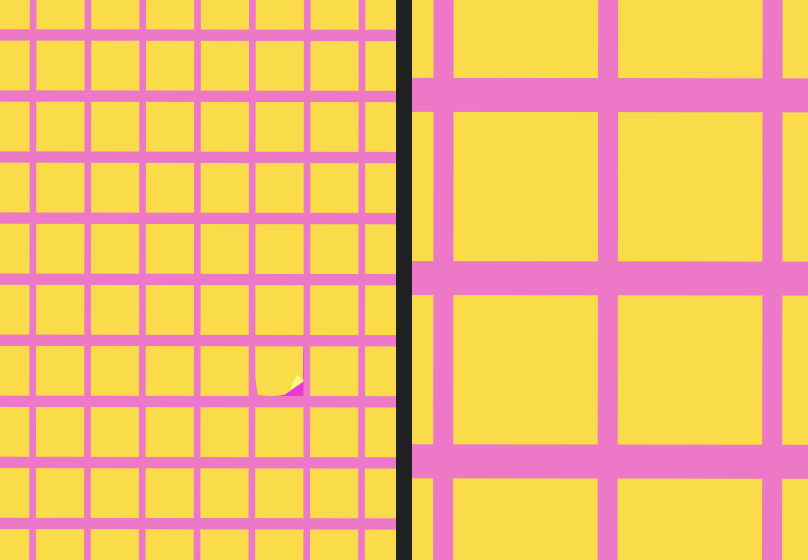
Left: the whole. Right: its middle third, enlarged.
Write a Shadertoy shader that draws this pattern.

```glsl
const vec2 PITCH = vec2(0.0979, 0.10905);
const vec2 TILE = vec2(0.0860, 0.0888);

// Antialiased fill of a signed distance; px is the size of one pixel
float fill(float d, float px) {
    return clamp(0.5 - d / px, 0.0, 1.0);
}

// Signed distance to the line from a to b, negative on its left side
float leftOf(vec2 p, vec2 a, vec2 b) {
    vec2 e = normalize(b - a);
    return dot(p - a, vec2(e.y, -e.x));
}

float triangle(vec2 p, vec2 a, vec2 b, vec2 c) {
    return max(leftOf(p, a, b), max(leftOf(p, b, c), leftOf(p, c, a)));
}

// Sheet with a sagging lower edge, a clipped left corner and a lifted right corner
float peeledSheet(vec2 p) {
    float sag = 0.38 * (p.x - 0.33) * (p.x - 0.33) - p.y;
    float leftCut = leftOf(p, vec2(0.0, 0.34), vec2(0.05, 0.03));
    float rightCut = leftOf(p, vec2(0.62, 0.035), vec2(1.0, 0.29));
    float rightSide = p.x - 1.0 + 0.012 * smoothstep(1.0, 0.75, p.y);
    return max(max(sag, leftCut), max(rightCut, rightSide));
}

void mainImage(out vec4 fragColor, in vec2 fragCoord) {
    vec3 yellow = vec3(0.98, 0.86, 0.29);
    vec3 pink = vec3(0.93, 0.47, 0.78);
    float px = 1.0 / iResolution.y;
    vec2 p = fragCoord * px;

    // Slightly tilted grid; cells run between line centres
    vec2 grid = (p - vec2(0.0581 + 0.001 * p.y, 0.0653 - 0.0014 * p.x)) / PITCH;
    vec2 cell = floor(grid);
    vec2 local = (grid - cell - 0.5) * PITCH;

    vec2 edge = abs(local) - 0.5 * TILE;
    float tile = fill(max(edge.x, edge.y), px);
    vec3 color = mix(pink, yellow, tile);

    // One tile peels away at its lower corner
    if (cell == vec2(4.0, 2.0)) {
        vec2 q = local / TILE + 0.5;
        float qpx = px / TILE.y;
        vec3 under = mix(pink, vec3(0.92, 0.22, 0.86), step(0.5, q.x));
        color = mix(pink, under, tile);
        color = mix(color, yellow, tile * fill(peeledSheet(q), qpx));
        float flap = triangle(q, vec2(0.71, 0.11), vec2(1.01, 0.31), vec2(0.86, 0.43));
        color = mix(color, vec3(1.0, 0.97, 0.53), fill(flap, qpx));
    }

    fragColor = vec4(color, 1.0);
}
```
